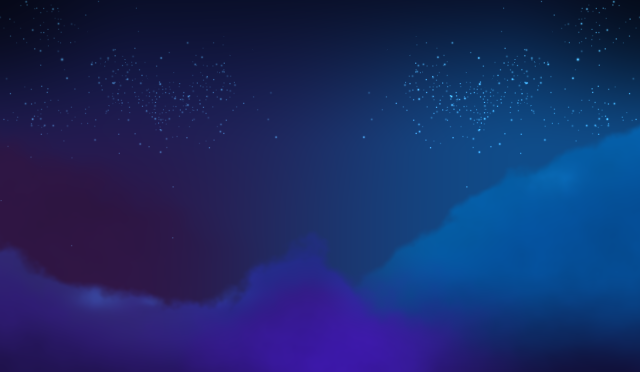
Give the GLSL for this background, as a Shadertoy shader.

```glsl
// Night sky with mirrored star clusters above glowing violet and blue cloud banks.

const vec3 SKY_TOP     = vec3(0.03, 0.05, 0.14);
const vec3 SKY_NAVY    = vec3(0.09, 0.13, 0.36);
const vec3 SKY_MAROON  = vec3(0.17, 0.09, 0.29);
const vec3 SKY_BLUE    = vec3(0.06, 0.30, 0.54);
const vec3 HAZE_PLUM   = vec3(0.185, 0.08, 0.25);
const vec3 BLUE_CREST  = vec3(0.02, 0.36, 0.64);
const vec3 BLUE_BODY   = vec3(0.02, 0.31, 0.60);
const vec3 CLOUD_FOOT  = vec3(0.07, 0.06, 0.23);
const vec3 LEFT_RIM    = vec3(0.18, 0.15, 0.43);
const vec3 VIOLET_RIM  = vec3(0.13, 0.18, 0.53);
const vec3 VIOLET_BODY = vec3(0.17, 0.10, 0.42);
const vec3 VIOLET_GLOW = vec3(0.24, 0.095, 0.68);
const vec3 WISP_TEAL   = vec3(0.08, 0.36, 0.48);
const vec3 STAR_CYAN   = vec3(0.32, 0.72, 0.86);
const float FINE_CELLS = 110.0;  // star cells per canvas height
const float BOLD_CELLS = 55.0;
const float FINE_SIZE  = 0.0019; // star radius in canvas heights
const float BOLD_SIZE  = 0.0027;

float hash(vec2 p) {
    vec3 q = fract(vec3(p.xyx) * 0.1031);
    q += dot(q, q.yzx + 33.33);
    return fract((q.x + q.y) * q.z);
}

float noise(vec2 p) {
    vec2 i = floor(p), f = fract(p);
    f = f * f * (3.0 - 2.0 * f);
    return mix(mix(hash(i), hash(i + vec2(1, 0)), f.x),
               mix(hash(i + vec2(0, 1)), hash(i + vec2(1, 1)), f.x), f.y);
}

// Layered noise, centred on zero
float fbm(vec2 p) {
    float sum = 0.0, amp = 0.5;
    for (int i = 0; i < 4; i++) {
        sum += amp * (noise(p) - 0.5);
        p = mat2(1.6, 1.2, -1.2, 1.6) * p + 7.3;
        amp *= 0.5;
    }
    return sum;
}

// Soft elliptical spot
float spot(vec2 p, vec2 centre, vec2 size) {
    vec2 d = (p - centre) / size;
    return exp(-dot(d, d));
}

vec3 sky(vec2 uv) {
    vec3 c = mix(SKY_MAROON, SKY_BLUE, smoothstep(0.15, 0.85, uv.x));
    float navy = smoothstep(0.4, 0.85, uv.y) * (1.0 - smoothstep(0.25, 0.7, uv.x));
    c = mix(c, SKY_NAVY, 0.75 * navy);
    c = mix(c, SKY_TOP, smoothstep(0.58, 1.12, uv.y));
    float side = smoothstep(0.27, 0.54, abs(uv.x - 0.5));
    return c * (1.0 - 0.45 * side * smoothstep(0.55, 1.0, uv.y));
}

// Where the stars gather, in mirrored coordinates
float starDensity(vec2 m) {
    return spot(m, vec2(0.17, 0.80), vec2(0.035, 0.06))
         + spot(m, vec2(0.31, 0.80), vec2(0.04, 0.06))
         + spot(m, vec2(0.25, 0.735), vec2(0.08, 0.035))
         + 0.6 * spot(m, vec2(0.42, 0.70), vec2(0.06, 0.06))
         + 0.5 * spot(m, vec2(0.43, 0.95), vec2(0.06, 0.08))
         + 0.45 * spot(m, vec2(0.22, 0.67), vec2(0.09, 0.06));
}

float starLayer(vec2 m, float aspect, float cells, float chance, float size) {
    vec2 g = m * vec2(aspect, 1.0) * cells;
    vec2 id = floor(g);
    vec2 centre = id + 0.25 + 0.5 * vec2(hash(id + 3.1), hash(id + 9.7));
    float dist = length(g - centre) / cells;
    float lit = step(hash(id + 21.0), chance * starDensity(m));
    float power = hash(id + 40.0);
    return lit * exp(-pow(dist / size, 2.0)) * mix(0.25, 1.0, power * power);
}

// Cloud crest heights across the canvas
float violetCrest(float x) {
    float rise = x < 0.485 ? 0.105 : 0.06;
    float crest = 0.19 + 0.15 * exp(-pow(x / 0.12, 2.0))
                + 0.165 * exp(-pow((x - 0.485) / rise, 2.0));
    return crest + 0.05 * smoothstep(0.52, 0.62, x) - 0.12 * smoothstep(0.65, 1.0, x);
}

float blueCrest(float x) {
    return min(0.27 + 1.2 * (x - 0.58), 0.54 + 0.6 * (x - 0.8));
}

void mainImage(out vec4 fragColor, in vec2 fragCoord) {
    vec2 uv = fragCoord / iResolution.xy;
    float aspect = iResolution.x / iResolution.y;
    vec2 p = vec2(uv.x * aspect, uv.y);
    float billow = fbm(p * 11.0), drift = fbm(p * vec2(3.0, 5.0) + 11.0);

    // Sky and the faint plum haze on the left
    vec3 col = sky(uv);
    float hazeTop = 0.64 - 0.7 * uv.x + 0.10 * billow;
    float haze = smoothstep(-0.04, 0.08, hazeTop - uv.y) * (1.0 - smoothstep(0.1, 0.45, uv.x));
    col = mix(col, HAZE_PLUM * (1.0 + 0.2 * drift + 0.1 * billow), 0.75 * haze);

    // Stars, dimmer on the left
    vec2 m = vec2(abs(uv.x - 0.5), uv.y);
    float stars = 0.75 * starLayer(m, aspect, FINE_CELLS, 0.36, FINE_SIZE)
                + starLayer(m, aspect, BOLD_CELLS, 0.36, BOLD_SIZE);
    stars += spot(m * vec2(aspect, 1.0), vec2(0.403 * aspect, 0.84), vec2(0.0035));
    col += STAR_CYAN * stars * mix(0.55, 0.9, smoothstep(0.3, 0.7, uv.x));

    // Blue bank on the right
    float depth = blueCrest(uv.x) + 0.09 * billow - uv.y;
    vec3 blue = mix(BLUE_CREST, BLUE_BODY, smoothstep(0.0, 0.25, depth));
    blue = mix(CLOUD_FOOT, blue, smoothstep(-0.06, 0.28, uv.y + 0.1 * drift));
    blue *= 1.0 + 0.15 * drift + 0.12 * billow;
    blue += 0.18 * WISP_TEAL * spot(uv, vec2(0.86, 0.52), vec2(0.04, 0.035)) * (1.0 + 2.0 * billow);
    col = mix(col, blue, smoothstep(-0.008, 0.025, depth) * smoothstep(0.50, 0.70, uv.x));

    // Violet bank along the bottom, lit from below
    depth = violetCrest(uv.x) + 0.13 * billow - uv.y;
    vec3 rim = mix(LEFT_RIM, VIOLET_RIM, smoothstep(0.2, 0.45, uv.x));
    vec3 violet = mix(rim, VIOLET_BODY, smoothstep(0.02, 0.2, depth));
    violet = mix(violet, VIOLET_GLOW, spot(uv, vec2(0.53, 0.01), vec2(0.21, 0.19)));
    violet = mix(violet, CLOUD_FOOT, 0.75 * smoothstep(0.72, 1.0, uv.x));
    violet *= 1.0 + 0.2 * drift + 0.15 * billow;
    violet *= mix(0.72, 1.0, smoothstep(0.0, 0.2, uv.y + 0.35 * uv.x));
    float wisps = spot(uv, vec2(0.155, 0.20), vec2(0.035, 0.03))
                + spot(uv, vec2(0.35, 0.21), vec2(0.035, 0.03))
                + 0.8 * spot(uv, vec2(0.245, 0.19), vec2(0.022, 0.012));
    violet += 0.22 * WISP_TEAL * wisps * (1.0 + 2.0 * billow);
    float soft = mix(0.035, 0.17, smoothstep(0.52, 0.62, uv.x));
    float cover = smoothstep(-0.4 * soft, soft, depth) * (1.0 - smoothstep(0.56, 0.96, uv.x));
    col = mix(col, violet, cover);

    fragColor = vec4(clamp(col, 0.0, 1.0), 1.0);
}
```
